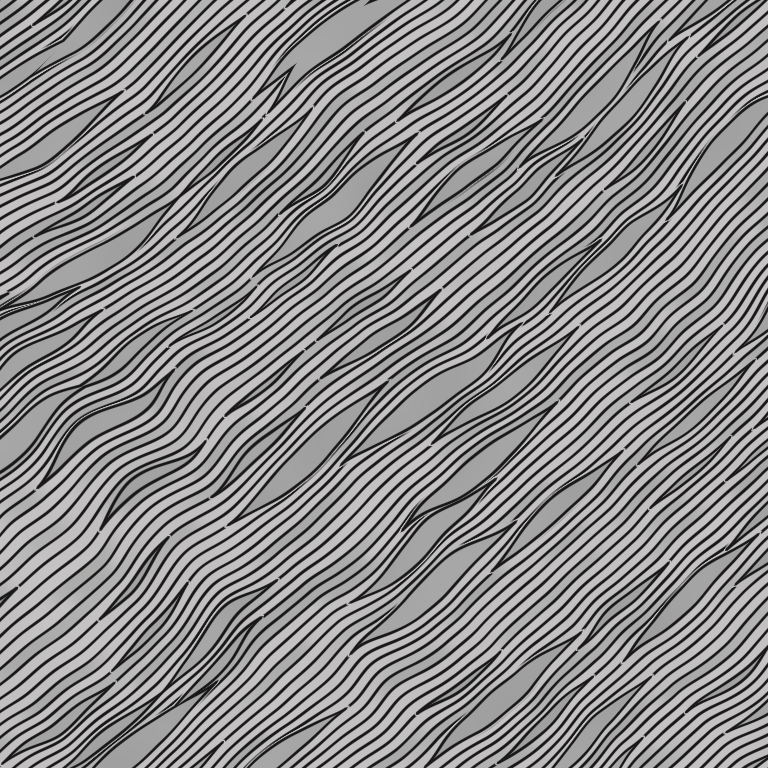
Reproduce this pattern procedurally as a WebGL 1 fragment shader.

```glsl
precision highp float;
// Dark diagonal ink lines flowing over pale grey, parted by flat grey lens-shaped gaps.
uniform vec2 u_resolution;

const float PERIOD = 0.0138; // distance between neighbouring lines

float hash(vec2 p) {
  return fract(sin(dot(p, vec2(127.1, 311.7))) * 43758.5453);
}

float noise(vec2 p) {
  vec2 i = floor(p), f = fract(p);
  f = f * f * (3.0 - 2.0 * f);
  return mix(mix(hash(i), hash(i + vec2(1.0, 0.0)), f.x),
             mix(hash(i + vec2(0.0, 1.0)), hash(i + vec2(1.0, 1.0)), f.x), f.y);
}

// Coordinates along and across the mean direction of the lines
vec2 lineAxes(vec2 p) {
  return vec2(dot(p, vec2(0.755, 0.656)), dot(p, vec2(-0.656, 0.755)));
}

// x: line phase (one line per unit), y: signed distance to the nearest gap
vec2 flowField(vec2 p) {
  vec2 axes = lineAxes(p);
  float along = axes.x, across = axes.y;
  across += 0.045 * noise(vec2(along * 4.5, across * 2.6) + 7.0)
          + 0.021 * noise(vec2(along * 11.0, across * 5.0) + 31.0)
          + 0.005 * noise(vec2(along * 22.0, across * 8.0) + 53.0);

  vec2 cell = vec2(0.22, 0.054);
  float column = floor(along / cell.x);
  float push = 0.0, edge = 1.0;
  for (int i = -1; i <= 1; i++) {
    float col = column + float(i);
    float shift = hash(vec2(col, 91.0));
    float row = floor(across / cell.y + shift);
    for (int j = -1; j <= 1; j++) {
      vec2 id = vec2(col, row + float(j));
      float size = hash(id + 3.3);
      if (size < 0.25) continue;
      size *= size;
      vec2 jitter = 0.5 + 0.6 * (vec2(hash(id + 11.7), hash(id + 23.1)) - 0.5);
      vec2 center = (id + jitter - vec2(0.0, shift)) * cell;
      center.y = (floor(center.y / PERIOD) + 0.5) * PERIOD;

      // Slender lens with drawn-out tips, bent so that one side is flatter
      float x = (along - center.x) / mix(0.06, 0.150, size);
      float taper = 1.0 - x * x;
      float halfHeight = mix(0.003, 0.019, size) * taper * sqrt(abs(taper));
      halfHeight += 0.025 * min(taper, 0.0);
      float open = max(halfHeight, 0.0);
      float bend = 1.2 * (hash(id + 41.9) - 0.5);
      float t = across - center.y - bend * open;
      float gap = abs(t) - halfHeight;
      edge = min(edge, gap);

      // Lines crowd around the gap; those not pushed aside merge into its rim
      float falloff = clamp(1.0 - gap / 0.045, 0.0, 1.0);
      push += sign(t) * 0.72 * open * falloff * falloff;
    }
  }
  return vec2((across - push) / PERIOD, edge);
}

void main() {
  vec2 uv = gl_FragCoord.xy / u_resolution.y;
  float pixel = 1.0 / u_resolution.y;

  // Finite differences turn the phase into a canvas distance
  float e = 0.0004;
  vec2 f = flowField(uv);
  vec2 slope = vec2(flowField(uv + vec2(e, 0.0)).x, flowField(uv + vec2(0.0, e)).x) - f.x;
  float phaseSlope = clamp(length(slope) / e, 0.6 / PERIOD, 1.9 / PERIOD);
  float lineDist = abs(fract(f.x) - 0.5) / phaseSlope;
  float edgeDist = f.y;

  // Lines thin out just before they reach the rim of a gap
  lineDist += 0.0022 * (1.0 - smoothstep(0.0022, 0.0048, edgeDist));
  float inkDist = edgeDist < 0.0 ? -edgeDist : min(lineDist, edgeDist);

  // Pale strips, each turning greyer here and there; flat grey inside the gaps
  vec3 pale = vec3(0.768, 0.758, 0.760);
  vec3 grey = vec3(0.635, 0.638, 0.635);
  float strip = floor(f.x + 0.5);
  float stripTone = smoothstep(0.60, 0.90, noise(vec2(lineAxes(uv).x * 8.0, strip)));
  vec3 color = mix(pale, grey, 0.75 * stripTone);
  color += 0.02 * (noise(uv * 16.0) - 0.5);
  vec3 gapColor = grey + 0.04 * (noise(uv * 12.0 + 5.0) - 0.5);
  color = mix(gapColor, color, smoothstep(-0.0030, -0.0010, edgeDist));

  // Ink lines with slightly uneven weight
  float halfWidth = 0.0018 + 0.0004 * (noise(uv * 30.0) - 0.5);
  float ink = 1.0 - smoothstep(halfWidth - 0.8 * pixel, halfWidth + 0.8 * pixel, inkDist);
  color = mix(color, vec3(0.095, 0.095, 0.100), ink);
  gl_FragColor = vec4(color, 1.0);
}
```
